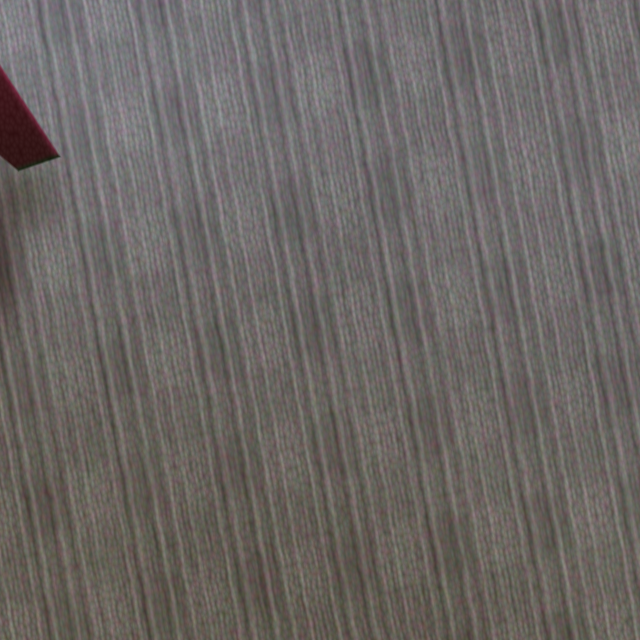
This texture is drawn by a WebGL 1 fragment shader. Its source:

```glsl
precision highp float;
uniform vec2 u_resolution;

const float TAU = 6.2831853;

vec2 hash2(vec2 p) {
  p = mod(p, 289.0);
  return fract(sin(vec2(dot(p, vec2(12.71, 31.17)), dot(p, vec2(26.95, 18.33)))) * 4375.85);
}

// Cellular noise: distance to the nearest point, about 0 to 1
float cells(vec2 p) {
  vec2 cell = floor(p), f = fract(p);
  float nearest = 2.0;
  for (int j = -1; j <= 1; j++) {
    for (int i = -1; i <= 1; i++) {
      vec2 o = vec2(float(i), float(j));
      vec2 d = o + hash2(cell + o) - f;
      nearest = min(nearest, dot(d, d));
    }
  }
  return sqrt(nearest);
}

// Layered sines for slow, uneven drift
float drift(vec2 p) {
  return (sin(p.x + 1.7 * sin(p.y * 0.8)) + sin(p.y * 1.3 + 1.4 * sin(p.x * 0.7 + 2.0))
        + 0.6 * sin(p.x * 2.3 - p.y * 1.9)) / 2.6;
}

float bump(float x, float center, float width) {
  float d = (fract(x - center + 0.5) - 0.5) / width;
  return exp(-d * d);
}

// Raised cord with a shaded left flank
float cord(float x, float center, float width) {
  return bump(x, center, width) - 0.6 * bump(x, center - 2.0 * width, width * 1.1);
}

// Signed distance to the corner of the furniture leg
float legDistance(vec2 p) {
  float top = dot(p - vec2(0.094, 0.755), vec2(0.836, 0.549));
  float foot = dot(p - vec2(0.094, 0.755), vec2(0.32, -0.947));
  float side = dot(p - vec2(0.029, 0.733), vec2(-0.64, -0.77));
  return max(top, max(foot, side));
}

void main() {
  vec2 p = gl_FragCoord.xy / u_resolution;
  float pixel = 1.0 / min(u_resolution.x, u_resolution.y);

  // Tilted weave axes: across the cords, and up the rows of blocks
  vec2 weave = vec2(dot(p, vec2(0.985, 0.173)), dot(p, vec2(-0.204, 0.979)));
  float wobble = 0.0005 * sin(weave.y * 75.0 + weave.x * 35.0) + 0.0006 * drift(weave * 14.0);
  float col = (weave.x + wobble - 0.6408) / 0.1529;
  float row = (weave.y - 0.376) / 0.1864;

  // Light and dark blocks, each with its own strength
  float stripe = smoothstep(-0.7, 0.7, cos(TAU * col)) * 2.0 - 1.0;
  float band = smoothstep(-0.5, 0.5, cos(TAU * row) + 0.15 * sin(weave.x * 90.0));
  vec2 block = vec2(floor(col * 2.0 + 0.5), floor(row + 0.5));
  float strength = 0.6 + 0.6 * hash2(block + 40.0).x;
  float tone = stripe * (0.003 + 0.026 * band * strength);

  // Two strong cords per repeat, weaker ones between
  float wear = 0.95 + 0.2 * drift(vec2(weave.x * 40.0, weave.y * 15.0));
  float relief = 0.088 * wear * (cord(col, 0.385, 0.028) + cord(col, 0.614, 0.028));
  relief += 0.062 * wear * (cord(col, 0.24, 0.026) + cord(col, 0.785, 0.028));
  relief += 0.045 * cord(col, 0.956, 0.027);

  // Fine ribs of uneven height, then streaked and beaded yarn grain
  float rib = sin(TAU * col * 18.0 + 0.5 * sin(weave.y * 55.0 + weave.x * 20.0));
  float unevenRib = sin(TAU * col * 11.3 + 0.7 * sin(weave.y * 21.0));
  relief += 0.021 * rib * (0.85 + 0.3 * stripe) + 0.009 * unevenRib;
  float streak = cells(weave * vec2(180.0, 34.0)) - 0.45;
  float bead = cells(weave * vec2(165.0, 100.0) + 13.0) - 0.45;
  float fleck = cells(weave * vec2(120.0, 80.0) + 31.0) - 0.45;
  float speck = cells(weave * vec2(140.0, 90.0) + 77.0) - 0.45;

  // Cool light from the upper left, warm shade at the lower left
  vec3 carpet = mix(vec3(0.378, 0.350, 0.316), vec3(0.426, 0.408, 0.412),
                    smoothstep(0.1, 1.0, p.y + 0.22 * p.x));
  carpet += vec3(0.05, 0.06, 0.076) * exp(-4.0 * dot(p - vec2(0.05, 1.05), p - vec2(0.05, 1.05)));
  carpet += vec3(0.018, 0.022, 0.025) * smoothstep(0.55, 1.0, p.x) * (1.0 - p.y);
  carpet += tone + relief + 0.013 * drift(weave * 9.0);
  carpet -= 0.055 * streak + 0.065 * (1.0 + 0.4 * stripe * band) * bead;
  carpet += vec3(0.065, -0.042, 0.026) * fleck + vec3(0.022, 0.008, -0.05) * speck;
  carpet += vec3(0.009, -0.006, 0.004) * drift(weave * vec2(70.0, 32.0) + 5.0);

  // Soft shadow below the leg and along the left edge
  vec2 under = (p - vec2(0.035, 0.695)) / vec2(0.055, 0.06);
  vec2 edge = (p - vec2(-0.01, 0.58)) / vec2(0.035, 0.12);
  carpet *= 1.0 - vec3(0.22, 0.24, 0.30) * exp(-dot(under, under));
  carpet *= 1.0 - vec3(0.30, 0.40, 0.42) * exp(-dot(edge, edge));

  // Leg: dark red wood, pink upper rim, green fringe at the foot
  float leg = legDistance(p);
  float rim = dot(p - vec2(0.094, 0.755), vec2(0.836, 0.549));
  float foot = dot(p - vec2(0.094, 0.755), vec2(0.32, -0.947));
  vec3 wood = mix(vec3(0.19, 0.08, 0.08), vec3(0.25, 0.09, 0.11), smoothstep(0.74, 0.88, p.y));
  wood += vec3(0.20, 0.06, 0.13) * exp(-pow(rim / 0.006, 2.0));
  wood = mix(wood, vec3(0.07, 0.15, 0.07), 0.8 * exp(-pow(foot / 0.006, 2.0)));
  wood -= 0.05 * bead;
  float soft = max(0.0025, pixel);
  vec3 color = mix(wood, carpet, smoothstep(-soft, soft, leg));

  gl_FragColor = vec4(clamp(color, 0.0, 1.0), 1.0);
}
```
